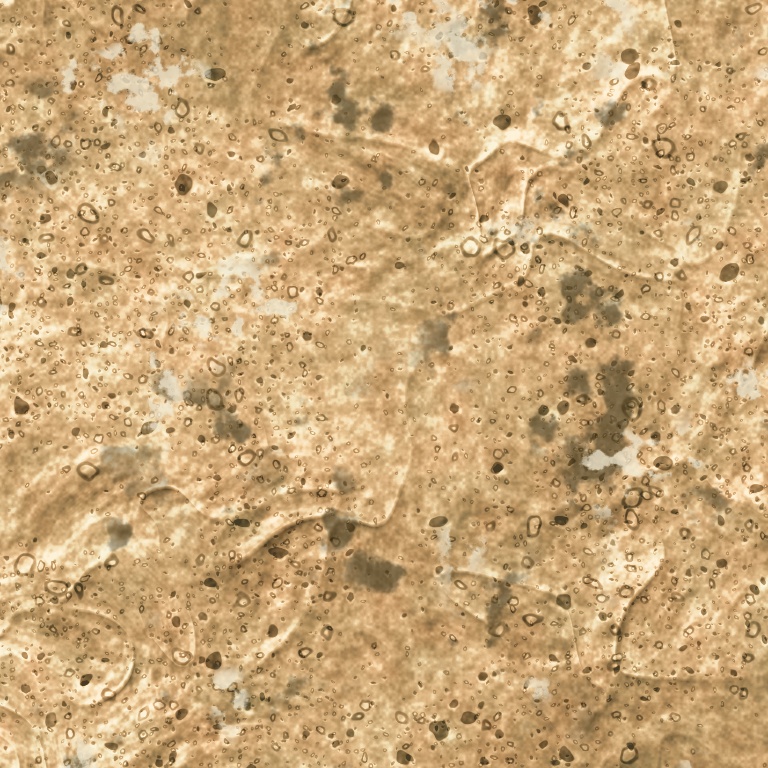
Write a Shadertoy shader that draws this texture.

```glsl
// Weathered sandstone: ochre grain, raised creases, ringed pebbles, dark pits and stains.

float hash(vec2 p) {
    vec3 q = fract(vec3(p.xyx) * 0.1031);
    q += dot(q, q.yzx + 33.33);
    return fract((q.x + q.y) * q.z);
}

float noise(vec2 p) {
    vec2 i = floor(p), f = fract(p);
    f = f * f * (3.0 - 2.0 * f);
    return mix(mix(hash(i), hash(i + vec2(1, 0)), f.x),
               mix(hash(i + vec2(0, 1)), hash(i + vec2(1, 1)), f.x), f.y);
}

float fbm(vec2 p) {
    float sum = 0.0, amp = 0.5;
    for (int i = 0; i < 5; i++) {
        sum += amp * noise(p);
        p = mat2(1.6, 1.2, -1.2, 1.6) * p + 17.3;
        amp *= 0.5;
    }
    return sum;
}

// Rock height with bent, short creases
float height(vec2 p) {
    vec2 bend = vec2(noise(p * 7.0), noise(p * 7.0 + 31.0));
    float crease = 1.0 - abs(2.0 * noise(p * 11.0 + bend * 2.5 + 5.0) - 1.0);
    return fbm(p * 14.0 + bend * 1.5) + 0.22 * pow(crease, 5.0);
}

// Scattered inclusions: x = dark pits and rims, y = pale faces and lit edges
vec2 inclusions(vec2 uv, float count, float density, float seed) {
    vec2 g = uv * count, shade = vec2(0);
    float soft = count / iResolution.y;
    vec2 wobble = vec2(noise(g * 4.0), noise(g * 4.0 + 53.0)) - 0.5;
    for (int y = -1; y <= 1; y++)
    for (int x = -1; x <= 1; x++) {
        vec2 id = floor(g) + vec2(x, y), key = id + seed;
        float cluster = smoothstep(0.25, 0.7, noise(id / count * 6.0 + 3.0));
        if (hash(key + 71.0) > density * (0.3 + cluster)) continue;
        vec2 r = vec2(hash(key), hash(key + 19.0));
        vec2 d = g - id - 0.2 - 0.6 * r;
        float up = d.y, turn = 6.283 * hash(key + 37.0);
        d = mat2(cos(turn), sin(turn), -sin(turn), cos(turn)) * d;
        d.y *= 1.0 + 0.8 * r.y;
        float size = mix(0.13, 0.34, r.x * r.x);
        float edge = length(d + wobble * 0.17) - size;
        float face = 1.0 - smoothstep(-soft, soft, edge);
        float rim = 1.0 - smoothstep(0.02, 0.07 + soft, abs(edge));
        float uneven = 0.5 + 0.5 * noise(g * 2.5 + seed);
        float pit = step(hash(key + 43.0), 0.42);
        float lit = (1.0 - smoothstep(0.02, 0.1 + soft, abs(edge - 0.11)))
                  * smoothstep(0.05, -0.15, up);
        shade.x = max(shade.x, mix(rim * uneven, face * 0.95, pit));
        shade.y = max(shade.y, mix(face * (1.0 - rim) * 0.5, lit * 0.7, pit));
    }
    return shade;
}

float ramp(float a, float b, float v) { return clamp((v - a) / (b - a), 0.0, 1.0); }

vec3 stoneColour(float v) {
    vec3 c = mix(vec3(0.28, 0.23, 0.14), vec3(0.46, 0.36, 0.21), ramp(0.28, 0.46, v));
    c = mix(c, vec3(0.60, 0.48, 0.31), ramp(0.46, 0.60, v));
    c = mix(c, vec3(0.71, 0.56, 0.36), ramp(0.60, 0.71, v));
    c = mix(c, vec3(0.80, 0.65, 0.45), ramp(0.71, 0.80, v));
    c = mix(c, vec3(0.89, 0.74, 0.54), ramp(0.80, 0.89, v));
    c = mix(c, vec3(0.95, 0.85, 0.67), ramp(0.89, 0.95, v));
    return mix(c, vec3(0.99, 0.95, 0.85), ramp(0.95, 1.08, v));
}

void mainImage(out vec4 fragColor, in vec2 fragCoord) {
    vec2 uv = fragCoord / iResolution.y;

    // Relief lit from the upper left, stronger in rough patches
    vec2 toLight = vec2(-0.0015, 0.0028);
    float relief = height(uv - toLight) - height(uv + toLight);
    float rough = smoothstep(0.3, 0.7, noise(uv * 4.0 + 11.0));
    float tone = 0.815 + relief * mix(0.7, 1.7, rough);

    // Broad mottling and sandy grain
    tone += 0.30 * (fbm(uv * 4.0 + 40.0) - 0.485);
    tone += 0.34 * (fbm(uv * 75.0) - 0.485);
    tone += 0.13 * (noise(uv * 240.0) - 0.5);

    // Pebbles and pits in three sizes
    vec2 big = inclusions(uv, 24.0, 0.24, 3.0);
    vec2 small = inclusions(uv, 52.0, 0.30, 101.0);
    vec2 tiny = inclusions(uv, 105.0, 0.30, 211.0);
    tone += 0.12 * big.y + 0.13 * small.y + 0.11 * tiny.y;
    tone -= 0.36 * big.x + 0.34 * small.x + 0.24 * tiny.x;

    vec3 colour = stoneColour(tone);

    // Slight drift between rosy and olive stone
    colour += vec3(0.03, -0.012, -0.015) * (fbm(uv * 22.0 + 90.0) - 0.485) * 2.0;

    // Grey-green stains gathered in patches
    float patches = smoothstep(0.42, 0.62, fbm(uv * 5.0 + 8.0));
    float stain = smoothstep(0.57, 0.69, fbm(uv * 20.0 + 60.0)) * patches;
    colour = mix(colour, vec3(0.40, 0.34, 0.22) + 0.25 * (tone - 0.8), stain * 0.8);

    // Rare chalky flecks
    float chalk = smoothstep(0.78, 0.88, noise(uv * 10.0 + 27.0))
                * smoothstep(0.50, 0.62, fbm(uv * 45.0 + 14.0));
    colour = mix(colour, vec3(0.94, 0.91, 0.82), chalk * 0.75);

    fragColor = vec4(clamp(colour, 0.0, 1.0), 1.0);
}
```
